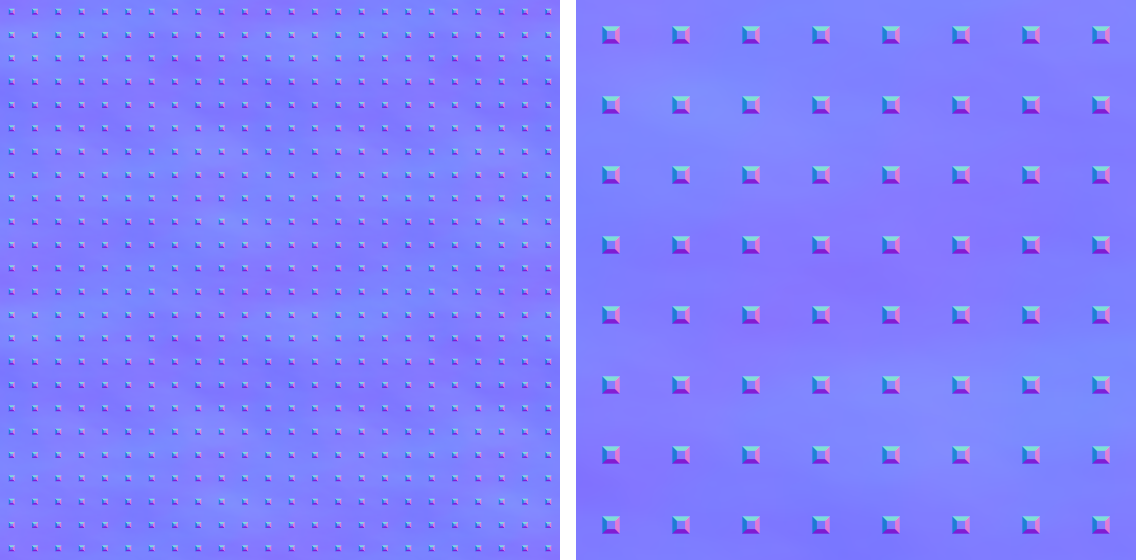
Left, the full canvas; right, a detail of the centre.
A Shadertoy shader for this texture map:

```glsl
const float GRID = 24.0;            // studs across and down
const float STUD_HALF = 0.122;      // half stud width, in cells
const float BEVEL = 0.062;          // bevel width, in cells
const float BEVEL_SLOPE = 1.15;
const float WEAR_REPEATS = 2.0;     // surface noise repeats per tile
const vec2 WEAR_FREQ = vec2(2.0, 3.0);
const int WEAR_OCTAVES = 5;
const float WEAR_GAIN = 0.52;       // slope kept from octave to octave
const float WEAR_SLOPE = 0.055;
const float WEAR_STEP = 0.002;      // finite difference step

vec2 latticeGradient(vec2 cell, vec2 period) {
    cell = mod(cell, period);
    float h = fract(sin(dot(cell, vec2(127.1, 311.7)) + period.x * 7.3) * 43758.5);
    float angle = 6.2832 * h;
    return vec2(cos(angle), sin(angle));
}

// Gradient noise that wraps after a whole number of cells
float gradientNoise(vec2 p, vec2 period) {
    vec2 i = floor(p), f = p - i;
    vec2 u = f * f * f * (f * (f * 6.0 - 15.0) + 10.0);
    vec2 e = vec2(1.0, 0.0);
    float a = dot(latticeGradient(i, period), f);
    float b = dot(latticeGradient(i + e.xy, period), f - e.xy);
    float c = dot(latticeGradient(i + e.yx, period), f - e.yx);
    float d = dot(latticeGradient(i + e.xx, period), f - e.xx);
    return mix(mix(a, b, u.x), mix(c, d, u.x), u.y);
}

float wearHeight(vec2 p) {
    float height = 0.0, weight = 1.0;
    vec2 freq = WEAR_FREQ;
    for (int i = 0; i < WEAR_OCTAVES; i++) {
        height += weight * gradientNoise(p * freq, freq) / freq.y;
        weight *= WEAR_GAIN;
        freq *= 2.0;
    }
    return height;
}

vec2 wearSlope(vec2 p) {
    vec2 e = vec2(WEAR_STEP, 0.0);
    vec2 rise = vec2(wearHeight(p + e.xy) - wearHeight(p - e.xy),
                     wearHeight(p + e.yx) - wearHeight(p - e.yx));
    return -WEAR_SLOPE * rise / (2.0 * WEAR_STEP);
}

float coverage(float dist, float pixel) {
    return clamp(0.5 - dist / pixel, 0.0, 1.0);
}

// Outward tilt of the four mitred bevels around a raised square
vec2 studSlope(vec2 p, float pixel) {
    vec2 a = abs(p);
    float dist = max(a.x, a.y) - STUD_HALF;
    float rim = coverage(dist, pixel) - coverage(dist + BEVEL, pixel);
    float side = coverage(a.y - a.x, pixel);
    return BEVEL_SLOPE * rim * sign(p) * vec2(side, 1.0 - side);
}

void mainImage(out vec4 fragColor, in vec2 fragCoord) {
    vec2 uv = fragCoord / iResolution.xy;
    float pixel = GRID / iResolution.y;

    vec2 slope = wearSlope(uv * WEAR_REPEATS);
    slope += studSlope(fract(uv * GRID) - 0.5, pixel);

    // Pack the unit normal into colour
    vec3 normal = normalize(vec3(slope, 1.0));
    fragColor = vec4(0.5 + 0.5 * normal, 1.0);
}
```
